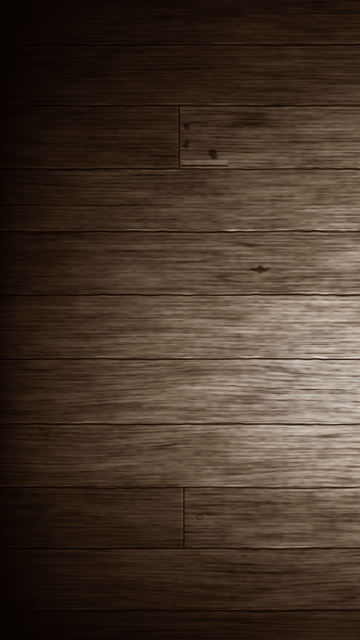
This texture is drawn by a Shadertoy shader. Its source:

```glsl
// Weathered floorboards raked by a warm light from the right.
// Seams split the canvas into rows; each board gets fine streaky grain made from
// layered sines and stretched noise, cellular pores, cracks, joints and knots.

const float ASPECT = 0.5625;
// Board edges, measured downward from the top in canvas heights.
const float SEAM[12] = float[12](-0.03, 0.0703, 0.1654, 0.2643, 0.362, 0.461,
                                 0.561, 0.663, 0.762, 0.857, 0.954, 1.06);
const float TONE[11] = float[11](0.92, 0.88, 1.0, 1.02, 0.9, 1.03,
                                 1.05, 1.06, 0.92, 0.97, 0.82);

vec2 hash2(vec2 p) {
    vec3 q = fract(p.xyx * vec3(0.1031, 0.1030, 0.0973));
    q += dot(q, q.yzx + 33.33);
    return fract((q.xx + q.yz) * q.zy);
}

float noise(vec2 p) {
    vec2 i = floor(p), f = fract(p);
    f = f * f * (3.0 - 2.0 * f);
    float a = mix(hash2(i).x, hash2(i + vec2(1, 0)).x, f.x);
    float b = mix(hash2(i + vec2(0, 1)).x, hash2(i + vec2(1, 1)).x, f.x);
    return mix(a, b, f.y);
}

// Distance to the nearest scattered point.
float cellular(vec2 p) {
    vec2 cell = floor(p);
    float nearest = 2.0;
    for (int j = -1; j <= 1; j++)
        for (int i = -1; i <= 1; i++) {
            vec2 c = cell + vec2(i, j);
            nearest = min(nearest, length(c + hash2(c) - p));
        }
    return nearest;
}

// Soft line of a given half width.
float line(float d, float halfWidth, float soft) {
    return 1.0 - smoothstep(halfWidth - soft, halfWidth + soft, abs(d));
}

// Soft elliptical blot.
float blot(vec2 p, vec2 centre, vec2 radius) {
    return 1.0 - smoothstep(0.35, 1.1, length((p - centre) / radius));
}

// Lamp falloff: rises to the right, brightest just below the middle.
float lamp(vec2 uv) {
    float across = mix(0.075, 0.67, pow(clamp(uv.x, 0.0, 1.0), 0.8));
    float dy = uv.y - 0.595;
    float reach = dy < 0.0 ? 0.49 : 0.36;
    vec2 hot = vec2(uv.x - 0.93, dy * 3.4);
    return across * exp(-dy * dy / (reach * reach)) + 0.07 * exp(-dot(hot, hot) * 7.0);
}

// Relative brightness of the wood surface, about one on average.
float grain(vec2 p, float seed, float waviness) {
    float bend = 0.003 * sin(p.x * 9.0 + seed * 5.0)
               + 0.0012 * sin(p.x * 21.0 + p.y * 45.0 + seed * 2.0);
    vec2 g = vec2(p.x, p.y + bend * waviness) + seed * vec2(3.7, 1.3);
    float streaks = 0.12 * (noise(g * vec2(4, 70)) - 0.5)
                  + 0.24 * (noise(g * vec2(8, 210)) - 0.5)
                  + 0.34 * (noise(g * vec2(22, 430)) - 0.5)
                  + 0.20 * (noise(g * vec2(110, 330)) - 0.5);
    float ridges = 0.065 * sin(g.y * 1050.0 + 6.0 * noise(g * vec2(5, 45)));
    float mottle = 0.20 * (noise(g * vec2(8, 22)) - 0.5)
                 + 0.16 * (noise(g * vec2(30, 75)) - 0.5);
    float pores = 1.0 - smoothstep(0.05, 0.28, cellular(g * vec2(24, 210)));
    // Thin cracks follow the level lines of a stretched field.
    float field = abs(noise(g * vec2(3.0, 60) + 17.0) - 0.5);
    float cracks = (1.0 - smoothstep(0.0, 0.06, field)) * smoothstep(0.5, 0.8, noise(g * vec2(12, 50)));
    return 1.02 + streaks + ridges + mottle - 0.12 * pores - 0.3 * cracks;
}

// Warm ramp from brown shadow to pale cream.
vec3 woodColour(float t) {
    float rolled = t - 0.3 * max(t - 0.66, 0.0);
    return pow(vec3(clamp(rolled, 0.03, 0.86)), vec3(1.0, 1.25, 1.52));
}

void mainImage(out vec4 fragColor, in vec2 fragCoord) {
    vec2 uv = fragCoord / iResolution.xy;
    uv.y = 1.0 - uv.y;
    vec2 p = uv * vec2(ASPECT, 1.0);
    float soft = 0.75 / iResolution.y;

    // Board row and slightly uneven distances to its edges.
    float y = uv.y + 0.0005 * sin(p.x * 23.0 + uv.y * 9.0) + 0.0012 * (noise(p * vec2(75, 8)) - 0.5);
    int row = 0;
    for (int i = 1; i < 11; i++) if (y > SEAM[i]) row = i;
    float below = y - SEAM[row], above = SEAM[row + 1] - y;

    // Two rows are split by a butt joint.
    bool split = row == 2 || row == 8;
    float joint = uv.x - (row == 2 ? 0.498 : 0.511);
    float side = split ? sign(joint) : 0.0;
    float seed = float(row) + 0.4 * side;
    float tone = TONE[row] * (1.0 + 0.09 * side);
    float waviness = row == 6 || row == 7 || row == 9 ? 1.2 : 0.35;
    float wood = tone * grain(p, seed, waviness);

    // Knots, nail holes and a chipped sliver by the upper joint.
    vec2 rough = uv + 0.008 * (vec2(noise(p * 150.0), noise(p * 150.0 + 40.0)) - 0.5);
    float marks = blot(rough, vec2(0.517, 0.196), vec2(0.014, 0.005))
                + blot(rough, vec2(0.517, 0.226), vec2(0.012, 0.005))
                + blot(rough, vec2(0.59, 0.241), vec2(0.016, 0.008))
                + blot(rough, vec2(0.72, 0.421), vec2(0.04, 0.005))
                + 0.6 * blot(rough, vec2(0.125, 0.673), vec2(0.025, 0.007));
    float nail = length((uv - vec2(0.555, 0.808)) * vec2(ASPECT, 1.0));
    marks += 0.8 * line(nail - 0.0042, 0.0008, soft);
    wood *= 1.0 - 0.5 * min(marks, 1.0);
    float sliver = line(uv.x - 0.568, 0.064, 0.006);
    wood *= 1.0 + 0.35 * sliver * line(uv.y - 0.2535, 0.003, soft);
    wood *= 1.0 - 0.6 * sliver * line(uv.y - 0.259, 0.0013, soft);

    // Narrow gaps, broken here and there, with worn, catching lips.
    float edge = min(below, above);
    float wear = smoothstep(0.3, 0.8, noise(vec2(p.x * 38.0, seed * 7.0)));
    float lip = line(above - 0.0030, 0.0010, soft) * (row == 3 ? 0.8 : 0.4)
              + line(below - 0.0030, 0.0009, soft) * 0.2;
    float depth = mix(0.5, 0.82, noise(vec2(p.x * 26.0, uv.y * 30.0)));
    wood *= 1.0 + lip * (0.2 + wear);
    wood *= 1.0 - 0.13 * exp(-edge * 260.0);
    wood *= 1.0 - depth * line(edge, 0.0010, soft);
    if (split) {
        wood *= 1.0 - 0.65 * line(joint * ASPECT, 0.0009, soft);
        wood *= 1.0 + 0.3 * line(joint * ASPECT + 0.0030, 0.0009, soft);
    }

    vec3 colour = woodColour(lamp(uv) * wood);
    // Cool sheen inside the hot spot.
    colour += vec3(0.0, 0.01, 0.025) * blot(uv, vec2(0.88, 0.6), vec2(0.26, 0.11));
    fragColor = vec4(colour, 1.0);
}
```
